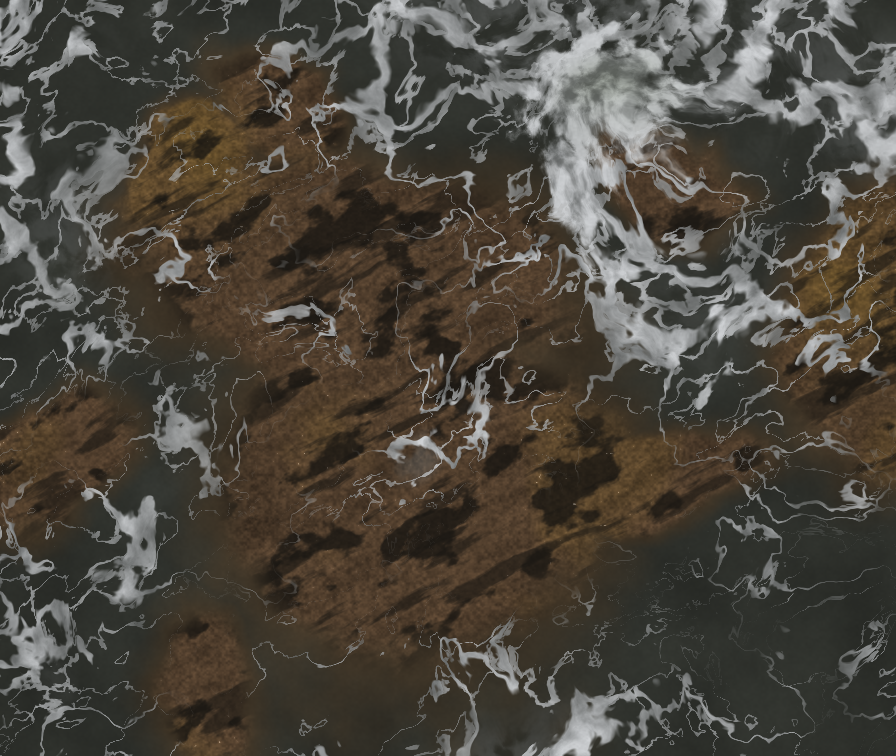
Reproduce this texture procedurally as a Shadertoy shader.

```glsl
#define WATER vec3(0.178, 0.187, 0.168)
#define SHOAL vec3(0.245, 0.205, 0.150)
#define ROCK vec3(0.325, 0.250, 0.180)
#define OCHRE vec3(0.400, 0.310, 0.170)
#define CREVICE vec3(0.095, 0.085, 0.070)
#define THIN_FOAM vec3(0.430, 0.440, 0.440)
#define WHITE_FOAM vec3(0.800, 0.810, 0.820)
#define STRATA_ANGLE 0.48
#define LACE_SCALE 11.0
#define LACE_WIDTH 0.105
#define OPEN_SEA_FOAM 0.20

float hash(vec2 p) {
    return fract(sin(dot(p, vec2(127.1, 311.7))) * 43758.5453);
}

float noise(vec2 p) {
    vec2 i = floor(p), f = fract(p);
    f = f * f * (3.0 - 2.0 * f);
    return mix(mix(hash(i), hash(i + vec2(1, 0)), f.x),
               mix(hash(i + vec2(0, 1)), hash(i + vec2(1, 1)), f.x), f.y);
}

float fbm(vec2 p) {
    float sum = 0.0, gain = 0.515;
    for (int i = 0; i < 5; i++) {
        sum += gain * noise(p);
        p = mat2(1.6, 1.2, -1.2, 1.6) * p + 17.3;
        gain *= 0.5;
    }
    return sum;
}

vec2 rotate(vec2 p, float a) {
    float c = cos(a), s = sin(a);
    return vec2(c * p.x + s * p.y, c * p.y - s * p.x);
}

// Soft tilted ellipse: 1 at the centre, fading outwards
float blob(vec2 p, vec2 centre, vec2 radius, float angle) {
    vec2 q = rotate(p - centre, angle) / radius;
    return exp(-dot(q, q));
}

float rockField(vec2 p) {
    float f = blob(p, vec2(0.47, 0.62), vec2(0.29, 0.18), -0.15);
    f = max(f, blob(p, vec2(0.54, 0.33), vec2(0.25, 0.24), 0.5));
    f = max(f, blob(p, vec2(0.37, 0.87), vec2(0.09, 0.08), 0.0));
    f = max(f, blob(p, vec2(0.24, 0.78), vec2(0.08, 0.07), 0.6));
    f = max(f, blob(p, vec2(1.17, 0.61), vec2(0.14, 0.21), -0.2));
    f = max(f, blob(p, vec2(0.05, 0.38), vec2(0.15, 0.09), 0.3));
    f = max(f, 0.75 * blob(p, vec2(0.90, 0.38), vec2(0.17, 0.07), 0.2));
    f = max(f, 0.8 * blob(p, vec2(0.88, 0.76), vec2(0.10, 0.06), 0.0));
    return max(f, 0.7 * blob(p, vec2(0.27, 0.10), vec2(0.10, 0.12), 0.0));
}

float foamField(vec2 p) {
    float f = 1.05 * blob(p, vec2(0.82, 0.96), vec2(0.40, 0.17), -0.05);
    f = max(f, 0.95 * blob(p, vec2(1.15, 0.90), vec2(0.14, 0.13), 0.5));
    f = max(f, 0.72 * blob(p, vec2(0.08, 0.70), vec2(0.15, 0.17), 0.3));
    f = max(f, 0.50 * blob(p, vec2(0.16, 0.95), vec2(0.18, 0.09), 0.4));
    f = max(f, 0.62 * blob(p, vec2(0.91, 0.62), vec2(0.17, 0.20), 0.4));
    f = max(f, 0.50 * blob(p, vec2(0.20, 0.30), vec2(0.32, 0.07), 0.95));
    f = max(f, 0.75 * blob(p, vec2(0.66, 0.02), vec2(0.17, 0.07), 0.2));
    f = max(f, 0.80 * blob(p, vec2(0.55, 0.38), vec2(0.07, 0.05), 0.7));
    f = max(f, 0.55 * blob(p, vec2(0.64, 0.46), vec2(0.09, 0.04), -0.5));
    return max(f, 0.60 * blob(p, vec2(0.06, 0.10), vec2(0.06, 0.11), 0.0));
}

// Thin ragged threads along the middle level of a noise field
float lace(vec2 p, float width) {
    float d = abs(fbm(p) - 0.5);
    return (1.0 - smoothstep(width * 0.45, width + 0.006, d)) * smoothstep(0.002, 0.012, width);
}

void mainImage(out vec4 fragColor, in vec2 fragCoord) {
    vec2 p = fragCoord / iResolution.y;
    vec2 swirl = vec2(fbm(p * 6.0), fbm(p * 6.0 + 41.0)) - 0.5;
    vec2 w = p + 0.13 * swirl;
    float broad = fbm(p * 5.0 + 9.0);
    float grain = noise(p * 210.0) * 0.6 + noise(p * 390.0) * 0.4;

    // Water and drowned rock
    float field = rockField(w) + 0.45 * (broad - 0.5);
    float rock = smoothstep(0.34, 0.52, field);
    vec3 col = mix(WATER, SHOAL, smoothstep(0.12, 0.42, field));
    col *= 0.82 + 0.36 * fbm(p * 14.0 + 3.0);

    // Bedded stone with cracks, pits and grit
    vec2 s = rotate(p + 0.03 * swirl, STRATA_ANGLE);
    float beds = fbm(s * vec2(9.0, 42.0));
    float pits = fbm(s * vec2(17.0, 27.0) + 60.0);
    float ochre = max(blob(p, vec2(0.24, 0.79), vec2(0.10), 0.0),
                      blob(p, vec2(1.13, 0.65), vec2(0.10, 0.15), 0.0));
    vec3 stone = mix(ROCK, OCHRE, 0.65 * ochre + 0.5 * smoothstep(0.55, 0.75, broad));
    stone *= 0.45 + 0.65 * beds + 0.45 * grain * (0.5 + pits);
    stone = mix(stone, CREVICE, 0.8 * smoothstep(0.57, 0.68, pits));
    stone = mix(stone, CREVICE, 0.65 * smoothstep(0.57, 0.70, beds));
    stone += 0.28 * smoothstep(0.86, 0.96, grain) * smoothstep(0.45, 0.65, broad);
    col = mix(col, stone, rock);

    // Foam lace at two sizes, broken into patches
    float surf = foamField(w);
    float patches = smoothstep(0.32, 0.66, fbm(p * 7.0 + 77.0));
    float cover = (surf + OPEN_SEA_FOAM * (1.0 - 0.5 * rock)) * (1.0 - 0.35 * rock);
    float width = LACE_WIDTH * cover * mix(patches, 1.0, 0.25 + 0.4 * surf);
    float coarse = lace(w * LACE_SCALE + 5.0, width);
    float fine = lace(rotate(w, 0.6) * LACE_SCALE * vec2(1.7, 2.7) + 23.0, 0.75 * width);
    float foam = max(coarse, 0.8 * fine);
    float froth = fbm(w * 38.0 + 31.0);
    col = mix(col, THIN_FOAM, 0.5 * smoothstep(0.35, 0.95, surf) * smoothstep(0.3, 0.65, froth));
    vec3 foamColor = mix(THIN_FOAM, WHITE_FOAM, clamp(1.6 * froth - 0.45 + 0.4 * surf, 0.0, 1.0));
    col = mix(col, foamColor, foam * (0.72 + 0.28 * patches));

    // Breaking wave with a grey-green hollow
    float crash = max(blob(w, vec2(0.79, 0.86), vec2(0.15, 0.11), 0.4),
                      blob(w, vec2(0.73, 0.74), vec2(0.05, 0.09), 0.2));
    float hollow = blob(w, vec2(0.82, 0.87), vec2(0.08, 0.05), 0.4);
    float spray = smoothstep(0.38, 0.72, crash + 0.9 * (froth - 0.5));
    vec3 sprayColor = mix(THIN_FOAM, WHITE_FOAM, smoothstep(0.22, 0.62, froth - 0.2 * hollow));
    col = mix(col, sprayColor * mix(vec3(1.0), vec3(0.86, 0.88, 0.83), hollow), 0.9 * spray);

    col *= 0.96 + 0.08 * grain;
    fragColor = vec4(clamp(col, 0.0, 1.0), 1.0);
}
```
